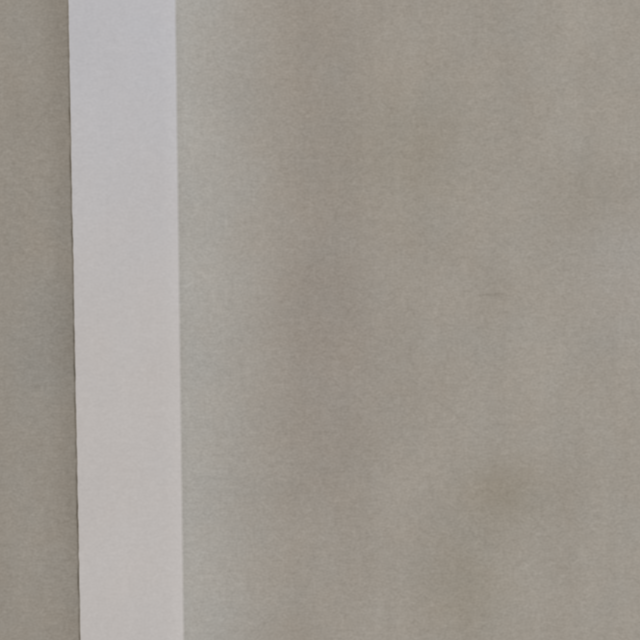
Write a WebGL 1 fragment shader that draws this texture.

```glsl
precision highp float;
// Weathered beige plaster wall with a pale, slightly leaning vertical strip.
uniform vec2 u_resolution;

vec2 hashGradient(vec2 cell) {
  vec3 q = fract(vec3(cell.xyx) * vec3(0.1031, 0.1030, 0.0973));
  q += dot(q, q.yzx + 33.33);
  return fract((q.xx + q.yz) * q.zy) * 2.0 - 1.0;
}

float gradientNoise(vec2 p) {
  vec2 i = floor(p), f = fract(p);
  vec2 w = f * f * f * (f * (f * 6.0 - 15.0) + 10.0);
  float a = dot(hashGradient(i), f);
  float b = dot(hashGradient(i + vec2(1.0, 0.0)), f - vec2(1.0, 0.0));
  float c = dot(hashGradient(i + vec2(0.0, 1.0)), f - vec2(0.0, 1.0));
  float d = dot(hashGradient(i + 1.0), f - 1.0);
  return mix(mix(a, b, w.x), mix(c, d, w.x), w.y);
}

float fbm(vec2 p) {
  float sum = 0.0, amplitude = 0.5;
  for (int octave = 0; octave < 5; octave++) {
    sum += amplitude * gradientNoise(p);
    p = mat2(0.8, 0.6, -0.6, 0.8) * p * 2.03 + 17.3;
    amplitude *= 0.55;
  }
  return sum;
}

// Soft elliptical stain, 1 at its centre
float stain(vec2 p, vec2 centre, vec2 radius) {
  vec2 d = (p - centre) / radius;
  return exp(-dot(d, d));
}

// Soft line profile, 1 where the distance is 0
float ridge(float distance, float width) {
  float d = distance / width;
  return exp(-d * d);
}

void main() {
  vec2 uv = gl_FragCoord.xy / u_resolution;
  float blur = max(0.0020, 1.0 / u_resolution.y);

  // Leaning strip borders, the left one slightly ragged
  float leftEdge = mix(0.126, 0.107, uv.y) + 0.001 * gradientNoise(vec2(uv.y * 60.0, 3.5));
  float rightEdge = mix(0.287, 0.274, uv.y);
  float fromLeft = uv.x - leftEdge;
  float fromRight = uv.x - rightEdge;

  float mottling = fbm(uv * 6.0 + 4.0);
  float streaks = fbm(vec2(uv.x * 16.0, uv.y * 3.0) + 40.0);
  float tint = fbm(uv * 14.0 + 70.0);

  // Broad wall to the right: pale glow beside the strip, then warm plaster
  vec3 wall = mix(vec3(0.605, 0.578, 0.540), vec3(0.613, 0.588, 0.550),
                  smoothstep(0.5, 0.95, uv.x));
  float glow = 1.0 - smoothstep(-0.01, 0.19, fromRight + 0.035 * streaks);
  wall = mix(wall, vec3(0.655, 0.643, 0.620), glow * mix(0.85, 1.0, uv.y));
  wall += 0.04 * mottling + 0.03 * streaks * smoothstep(0.0, 0.2, fromRight);
  wall -= vec3(0.022, 0.025, 0.022) * stain(uv, vec2(0.50, 0.47), vec2(0.09, 0.27));
  wall -= vec3(0.018, 0.020, 0.020) * stain(uv, vec2(0.50, 0.92), vec2(0.09, 0.16));
  wall -= vec3(0.028, 0.032, 0.042) * stain(uv, vec2(0.785, 0.23), vec2(0.065, 0.05));
  wall -= vec3(0.022, 0.024, 0.032) * stain(uv, vec2(0.73, 0.08), vec2(0.07, 0.10));
  wall -= vec3(0.015, 0.016, 0.022) * stain(uv, vec2(0.64, 0.77), vec2(0.10, 0.12));
  wall -= vec3(0.018, 0.019, 0.022) * stain(uv, vec2(0.93, 0.70), vec2(0.06, 0.06));
  wall += vec3(0.008, 0.011, 0.018) * stain(uv, vec2(0.98, 0.58), vec2(0.08, 0.14));
  wall -= 0.014 * (1.0 - smoothstep(0.0, 0.014, fromRight));

  // Darker wall to the left, shaded toward the strip
  vec3 shade = vec3(0.577, 0.551, 0.513) + 0.04 * mottling + 0.025 * streaks;
  shade -= 0.035 * smoothstep(-0.05, 0.0, fromLeft);
  shade += vec3(-0.014, -0.006, 0.002) * stain(uv, vec2(0.06, 0.46), vec2(0.05, 0.10));

  // Pale strip, cooler toward the top and a little brighter along its right side
  vec3 strip = mix(vec3(0.730, 0.710, 0.698), vec3(0.722, 0.716, 0.726),
                   smoothstep(0.35, 1.0, uv.y));
  strip += 0.018 * mottling + 0.012 * streaks;
  strip += 0.014 * smoothstep(-0.03, 0.0, fromRight);

  vec3 color = mix(shade, strip, smoothstep(-blur, blur, fromLeft));
  color = mix(color, wall, smoothstep(-blur * 1.6, blur * 1.6, fromRight));

  // Thin broken shadow along the left border, fading at the top
  float broken = 0.075 + 0.10 * gradientNoise(vec2(uv.y * 38.0, 9.5));
  color -= ridge(fromLeft + 0.0018, 0.0018) * broken * (1.0 - 0.6 * smoothstep(0.75, 1.0, uv.y));

  // Faint cracks on the wall
  float crack = uv.y - 0.54 - 0.008 * gradientNoise(vec2(uv.x * 40.0, 1.5));
  color -= 0.03 * ridge(crack, 0.0025) * stain(uv, vec2(0.77, 0.54), vec2(0.025));
  float scratch = uv.y - 0.36 + 0.8 * (uv.x - 0.70) - 0.016 * gradientNoise(uv * 28.0);
  color -= 0.016 * ridge(scratch, 0.004) * stain(uv, vec2(0.70, 0.36), vec2(0.06));

  // Plaster grain in three sizes, warped into short wisps and calmer on the strip
  float onStrip = smoothstep(-blur, blur, fromLeft) * smoothstep(blur, -blur, fromRight);
  vec2 warped = uv + 0.006 * vec2(gradientNoise(uv * 34.0), gradientNoise(uv * 34.0 + 50.0));
  float grain = 0.8 * gradientNoise(warped * vec2(60.0, 85.0))
              + gradientNoise(warped * vec2(115.0, 165.0) + 23.0)
              + 1.1 * gradientNoise(uv * vec2(205.0, 245.0) + 11.0);
  color += grain * mix(0.026, 0.014, onStrip);
  color += vec3(0.010, -0.002, -0.012) * tint * mix(1.0, 0.5, onStrip);

  gl_FragColor = vec4(clamp(color, 0.0, 1.0), 1.0);
}
```
